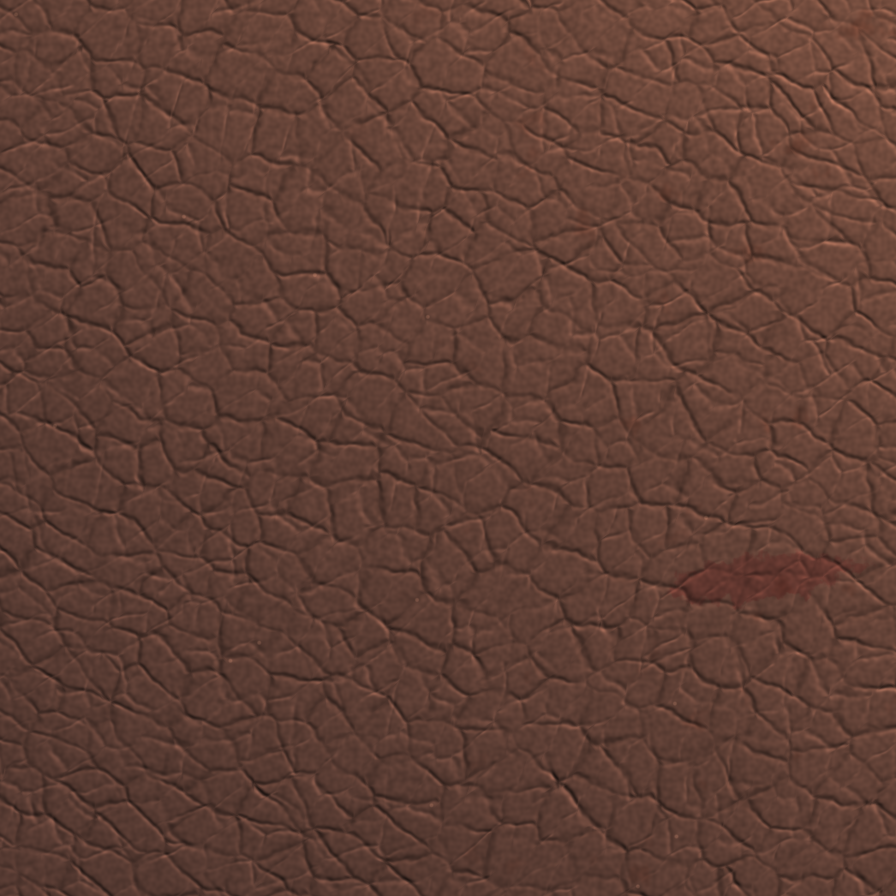
Give the GLSL for this texture, as a WebGL 2 fragment shader.

```glsl
#version 300 es
precision highp float;
// Brown grained leather: two warped Voronoi crease networks form a height field,
// lit from the upper right by a finite difference along the light direction.
// Gradient noise adds pores, mottling, reddish scuffs and one worn stain.
uniform vec2 u_resolution;
out vec4 fragColor;

vec2 hash2(vec2 p) {
  vec3 q = fract(p.xyx * vec3(0.1031, 0.1030, 0.0973));
  q += dot(q, q.yzx + 33.33);
  return fract((q.xx + q.yz) * q.zy);
}

float gradientDot(vec2 cell, vec2 offset) {
  float angle = 6.2832 * hash2(cell + 57.0).x;
  return dot(vec2(cos(angle), sin(angle)), offset);
}

// Gradient noise, roughly -0.7 to 0.7
float noise(vec2 p) {
  vec2 i = floor(p), f = fract(p);
  vec2 u = f * f * f * (f * (f * 6.0 - 15.0) + 10.0);
  vec2 e = vec2(1.0, 0.0);
  return mix(mix(gradientDot(i, f), gradientDot(i + e, f - e), u.x),
             mix(gradientDot(i + e.yx, f - e.yx), gradientDot(i + 1.0, f - 1.0), u.x), u.y);
}

float fbm(vec2 p) {
  float sum = 0.0, amp = 0.6;
  for (int i = 0; i < 4; i++) {
    sum += amp * noise(p);
    p = p * 2.03 + 17.3;
    amp *= 0.55;
  }
  return sum;
}

// Distance to the nearest Voronoi border, in cell units
float borderDistance(vec2 p) {
  vec2 cell = floor(p), f = fract(p), nearest = vec2(9.0);
  for (int y = -1; y <= 1; y++)
    for (int x = -1; x <= 1; x++) {
      vec2 g = vec2(x, y);
      vec2 r = g + 0.08 + 0.84 * hash2(cell + g) - f;
      if (dot(r, r) < dot(nearest, nearest)) nearest = r;
    }
  float d = 1.0;
  for (int y = -2; y <= 2; y++)
    for (int x = -2; x <= 2; x++) {
      vec2 g = vec2(x, y);
      vec2 r = g + 0.08 + 0.84 * hash2(cell + g) - f;
      vec2 across = r - nearest;
      if (dot(across, across) > 1e-4)
        d = min(d, dot(0.5 * (r + nearest), normalize(across)));
    }
  return d;
}

mat2 rotation(float a) {
  return mat2(cos(a), sin(a), -sin(a), cos(a));
}

// Crease depth: x holds the deep network, y the fine crossing one
vec2 creases(vec2 p) {
  vec2 q = p + 0.022 * vec2(noise(p * 5.0), noise(p * 5.0 + 31.0));
  q += 0.007 * vec2(noise(p * 36.0 + 9.0), noise(p * 36.0 + 71.0));
  q += 0.0016 * vec2(noise(p * 110.0 + 3.0), noise(p * 110.0 + 53.0));
  q.y += 0.05 * sin(4.0 * p.x + 2.0 * p.y);
  float deep = borderDistance(rotation(0.5) * q * vec2(17.0, 25.0) + 40.0);
  float fine = borderDistance(rotation(-0.7) * q * vec2(18.0, 28.0) + 90.0);
  float deepAmount = smoothstep(-0.4, 0.3, noise(p * 15.0 + 5.0));
  float fineAmount = smoothstep(-0.4, 0.4, noise(p * 18.0 + 47.0));
  deep = exp(-pow(deep / 0.072, 2.0)) + 0.3 * exp(-deep * 9.0);
  fine = exp(-pow(fine / 0.068, 2.0)) + 0.2 * exp(-fine * 9.0);
  return vec2(deep * mix(0.35, 1.0, deepAmount), fine * mix(0.25, 0.85, fineAmount));
}

void main() {
  vec2 p = gl_FragCoord.xy / u_resolution;

  // Base tone, brightening towards the upper right
  float glow = pow(clamp(dot(p, vec2(0.45, 0.55)), 0.0, 1.0), 1.6);
  vec3 color = mix(vec3(0.334, 0.225, 0.193), vec3(0.465, 0.307, 0.247), glow);
  color *= 1.0 + 0.05 * fbm(p * 7.0);

  // Creases: one lit wall, one shaded wall, dark floor on the deep ones
  vec2 toLight = vec2(0.0009, 0.0013);
  vec2 slope = creases(p + toLight) - creases(p - toLight);
  vec2 depth = creases(p);
  float relief = 0.34 * (slope.x + slope.y) - 0.12 * depth.x + 0.05 * depth.y;
  color *= 1.0 + relief;
  color += vec3(0.03, 0.013, 0.005) * max(slope.x + slope.y, 0.0);

  // Pores and fine wrinkles
  color *= 1.0 + 0.15 * noise(p * 150.0) + 0.1 * noise(p * vec2(65.0, 95.0) + 13.0);

  // Reddish scuffs, mostly on the right
  float scuff = smoothstep(0.25, 0.5, fbm(p * 16.0 + 3.0)) * smoothstep(0.2, 0.9, p.x);
  color = mix(color, color * vec3(0.93, 0.86, 0.83), scuff);

  // Worn stain with a ragged outline
  vec2 s = rotation(-0.12) * (p - vec2(0.845, 0.355));
  float edge = length(s / vec2(0.105, 0.025)) + 0.8 * fbm(p * 45.0);
  float stain = 1.0 - smoothstep(0.85, 1.1, edge);
  color = mix(color, color * vec3(0.98, 0.79, 0.82), 0.8 * stain);

  // Sparse pale specks
  vec2 grid = p * 22.0, seed = hash2(floor(grid) + 211.0);
  float speck = 1.0 - smoothstep(0.02, 0.07, length(fract(grid) - 0.2 - 0.6 * seed));
  color += vec3(0.13, 0.09, 0.07) * speck * step(0.97, hash2(floor(grid) + 300.0).y);

  fragColor = vec4(color, 1.0);
}
```
